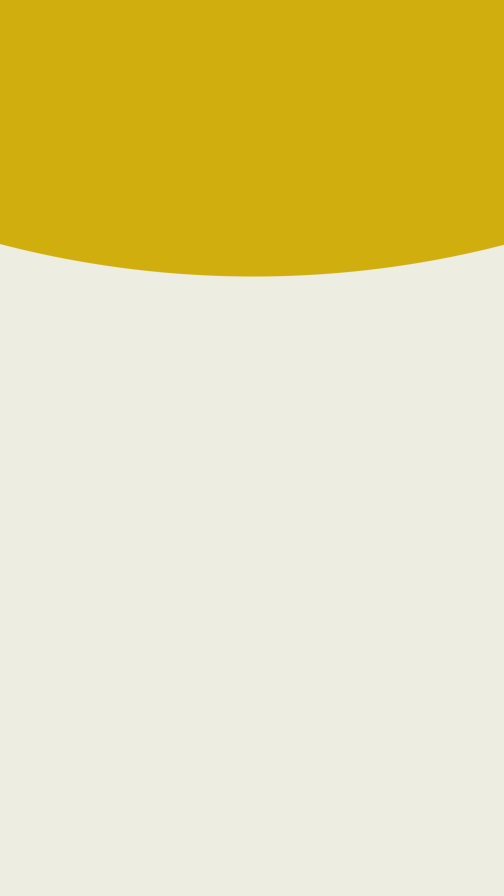
Reproduce this background procedurally as a Shadertoy shader.

```glsl
// A flat pale canvas with a large golden disc hanging over its top edge.
// Only the disc's shallow lower arc is visible; it is drawn with a circle
// distance function and an edge smoothed over about one pixel.

const vec3 PAPER_COLOR = vec3(0.929, 0.929, 0.884);
const vec3 DISC_COLOR  = vec3(0.816, 0.682, 0.055);

const vec2  DISC_BOTTOM = vec2(0.503, 0.6914); // lowest point, as canvas fractions
const float DISC_RADIUS = 1.995;               // in canvas widths

float circleDistance(vec2 point, vec2 center, float radius) {
    return length(point - center) - radius;
}

void mainImage(out vec4 fragColor, in vec2 fragCoord) {
    // Position relative to the lowest point of the disc, in canvas widths
    vec2 point = (fragCoord - DISC_BOTTOM * iResolution.xy) / iResolution.x;
    float pixel = 1.0 / iResolution.x;

    // Disc coverage with a smooth edge
    float dist = circleDistance(point, vec2(0.0, DISC_RADIUS), DISC_RADIUS);
    float coverage = 1.0 - smoothstep(-0.75 * pixel, 0.75 * pixel, dist);

    fragColor = vec4(mix(PAPER_COLOR, DISC_COLOR, coverage), 1.0);
}
```
